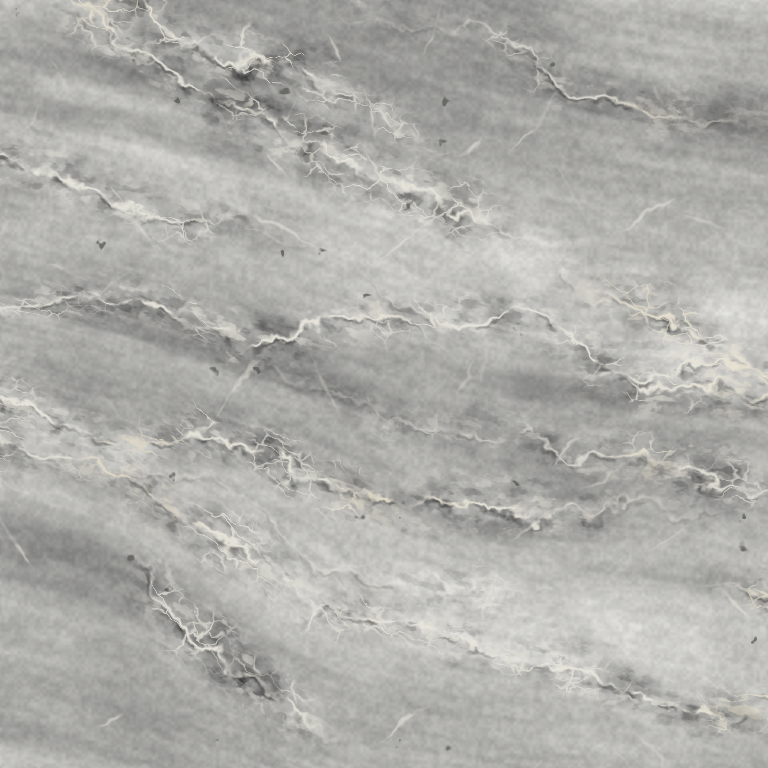
Give the GLSL for this texture, as a WebGL 2 fragment shader.

```glsl
#version 300 es
precision highp float;

#define FLOW_ANGLE -0.27
#define VEIN_COUNT 14
#define VEIN_WIDTH 0.0040
#define CRACK_WIDTH 0.0022
#define ZONE_WIDTH 0.034
#define HAIR_CELLS 8.0
#define SPECK_CELLS 20.0
#define BASE_TONE 0.688
#define GRAIN 0.055
#define STONE_TINT vec3(1.0, 0.998, 0.980)
#define VEIN_COLOR vec3(0.91, 0.902, 0.86)
#define WARM_COLOR vec3(0.91, 0.87, 0.78)

uniform vec2 u_resolution;
out vec4 fragColor;

float hash(vec2 p) {
  vec3 q = fract(p.xyx * 0.1031);
  q += dot(q, q.yzx + 33.33);
  return fract((q.x + q.y) * q.z);
}

float noise(vec2 p) {
  vec2 i = floor(p), f = fract(p);
  f = f * f * (3.0 - 2.0 * f);
  return mix(mix(hash(i), hash(i + vec2(1, 0)), f.x),
             mix(hash(i + vec2(0, 1)), hash(i + vec2(1, 1)), f.x), f.y);
}

float fbm(vec2 p) {
  float sum = 0.0, amp = 0.533;
  for (int i = 0; i < 4; i++) {
    sum += amp * noise(p);
    p = p * 2.03 + 17.3;
    amp *= 0.5;
  }
  return sum;
}

// Soft-edged stroke from a distance
float stroke(float d, float width, float px) {
  return 1.0 - smoothstep(0.0, width + px, d);
}

// Gap between the two nearest cell centres: zero on angular fractures
float fractureGap(vec2 p) {
  vec2 home = floor(p);
  float near = 9.0, next = 9.0;
  for (int j = -1; j <= 1; j++)
  for (int i = -1; i <= 1; i++) {
    vec2 cell = home + vec2(i, j);
    float d = length(cell + vec2(hash(cell + 3.1), hash(cell + 47.7)) - p);
    next = min(next, max(near, d));
    near = min(near, d);
  }
  return next - near;
}

// Short tapered fractures that cross the flow
float hairlines(vec2 p, float px) {
  float result = 0.0;
  vec2 home = floor(p * HAIR_CELLS);
  for (int j = -1; j <= 1; j++)
  for (int i = -1; i <= 1; i++) {
    vec2 cell = home + vec2(i, j);
    float pick = hash(cell + 5.7), spread = hash(cell + 21.4);
    vec2 center = (cell + vec2(hash(cell + 1.3), hash(cell + 8.1))) / HAIR_CELLS;
    float angle = pick < 0.36 ? mix(0.3, 1.2, spread) : mix(-1.2, -0.2, spread);
    vec2 dir = vec2(cos(angle), sin(angle)), r = p - center;
    float t = dot(r, dir) / mix(0.015, 0.065, hash(cell + 13.9));
    float taper = max(1.0 - t * t, 0.0);
    float d = abs(dot(r, vec2(-dir.y, dir.x)));
    float line = stroke(d, 0.003 * taper, px) * sqrt(taper);
    result = max(result, line * step(pick, 0.65) * mix(0.3, 1.0, hash(cell + 31.0)));
  }
  return result;
}

// Small ragged pits
float specks(vec2 p, float px) {
  vec2 g = p * SPECK_CELLS, cell = floor(g);
  vec2 center = 0.3 + 0.4 * vec2(hash(cell + 2.2), hash(cell + 6.6));
  float d = length(fract(g) - center) / SPECK_CELLS + 0.014 * (noise(p * 190.0) - 0.4);
  return stroke(d, mix(0.002, 0.006, hash(cell + 4.4)), px) * step(hash(cell + 9.9), 0.07);
}

void main() {
  float scale = min(u_resolution.x, u_resolution.y);
  vec2 p = gl_FragCoord.xy / scale;
  float px = 1.0 / scale;
  vec2 dir = vec2(cos(FLOW_ANGLE), sin(FLOW_ANGLE));
  vec2 q = vec2(dot(p, dir), dot(p, vec2(-dir.y, dir.x)));
  q.y += 0.10 * (noise(q * vec2(2.2, 2.8) + 4.0) - 0.5);
  float jag = fbm(p * 19.0) - 0.5;
  vec2 splinter = vec2(fbm(p * 48.0 + 7.0), fbm(p * 48.0 + 81.0)) - 0.5;

  // Main veins, their fractured surroundings and dark rims
  float vein = 0.0, zone = 0.0, halo = 0.0, rim = 0.0;
  for (int i = 0; i < VEIN_COUNT; i++) {
    float id = float(i), slope = 0.6 * (hash(vec2(id, 3.0)) - 0.5);
    float offset = 1.3 * (id + 0.2 + 0.6 * hash(vec2(id, 11.0))) / float(VEIN_COUNT);
    float y = q.y - offset - slope * (q.x - 0.35) + 0.06 * jag + 0.022 * splinter.y;
    y += 0.08 * (noise(vec2(q.x * 6.0, id * 7.3)) - 0.5);
    float presence = smoothstep(0.25, 0.65, noise(vec2(q.x * 4.0 + id * 9.0, id * 3.1)));
    float width = VEIN_WIDTH * (0.3 + 1.4 * noise(vec2(q.x * 40.0, id + 0.5)));
    float d = abs(y);
    vein = max(vein, stroke(d, width, px) * presence);
    zone = max(zone, exp(-d * d / (ZONE_WIDTH * ZONE_WIDTH)) * presence);
    halo = max(halo, exp(-d / 0.012) * presence);
    rim = max(rim, stroke(abs(y + 0.006), 0.005, px) * presence);
  }
  vein *= 0.15 + 0.85 * smoothstep(0.3, 0.6, fbm(p * 38.0));

  // Angular fractures and flecks gathered around the veins
  vec2 bent = q + 0.022 * splinter;
  float coarse = fractureGap(bent * vec2(14.0, 30.0)) / 22.0;
  float fine = fractureGap(bent * vec2(32.0, 58.0) + 40.0) / 45.0;
  float cracks = stroke(coarse, CRACK_WIDTH, px) * smoothstep(0.42, 0.62, noise(p * 22.0 + 5.0));
  cracks = max(cracks, 0.8 * stroke(fine, CRACK_WIDTH, px) * smoothstep(0.45, 0.7, noise(p * 30.0)));
  cracks *= smoothstep(0.15, 0.7, zone) * smoothstep(0.25, 0.6, noise(p * 9.0 + 40.0));
  float fleck = fbm(q * vec2(45.0, 85.0) + 23.0);
  float paleFleck = zone * smoothstep(0.58, 0.74, fleck);
  float darkFleck = zone * smoothstep(0.56, 0.74, 1.0 - fleck);
  float hair = hairlines(p + 0.02 * vec2(jag, -jag) + 0.008 * splinter, px);
  hair *= 0.4 + 0.6 * smoothstep(0.3, 0.6, noise(p * 50.0 + 12.0));

  // Stone body: broad bands, drawn-out streaks, clouds and grain
  float tone = BASE_TONE;
  tone += 0.25 * (fbm(q * vec2(1.3, 5.0) + 2.0) - 0.5);
  tone += 0.17 * (fbm(q * vec2(2.5, 26.0) + 9.0) - 0.5);
  tone += 0.15 * (fbm(p * 6.0 + 30.0) - 0.5);
  tone += GRAIN * (noise(q * vec2(28.0, 140.0)) + noise(p * 120.0) - 1.0);
  tone += GRAIN * (noise(p * 240.0) - 0.5);
  tone -= 0.10 * smoothstep(0.55, 0.75, fbm(q * vec2(1.6, 13.0) + 61.0));
  tone -= 0.16 * zone * smoothstep(0.45, 0.72, fbm(p * 17.0 + 70.0));
  tone -= 0.18 * rim * smoothstep(0.4, 0.7, noise(p * 38.0 + 15.0)) + 0.14 * darkFleck;
  tone += 0.07 * halo;

  vec3 color = tone * STONE_TINT;
  float warmth = zone * smoothstep(0.55, 0.85, noise(p * 6.0 + 90.0));
  float light = max(max(vein * 0.95, cracks * 0.8), max(hair * 0.65, paleFleck * 0.55));
  color = mix(color, mix(VEIN_COLOR, WARM_COLOR, warmth), light);
  color = mix(color, vec3(0.36, 0.36, 0.34), 0.8 * specks(p, px));
  fragColor = vec4(clamp(color, 0.0, 1.0), 1.0);
}
```
